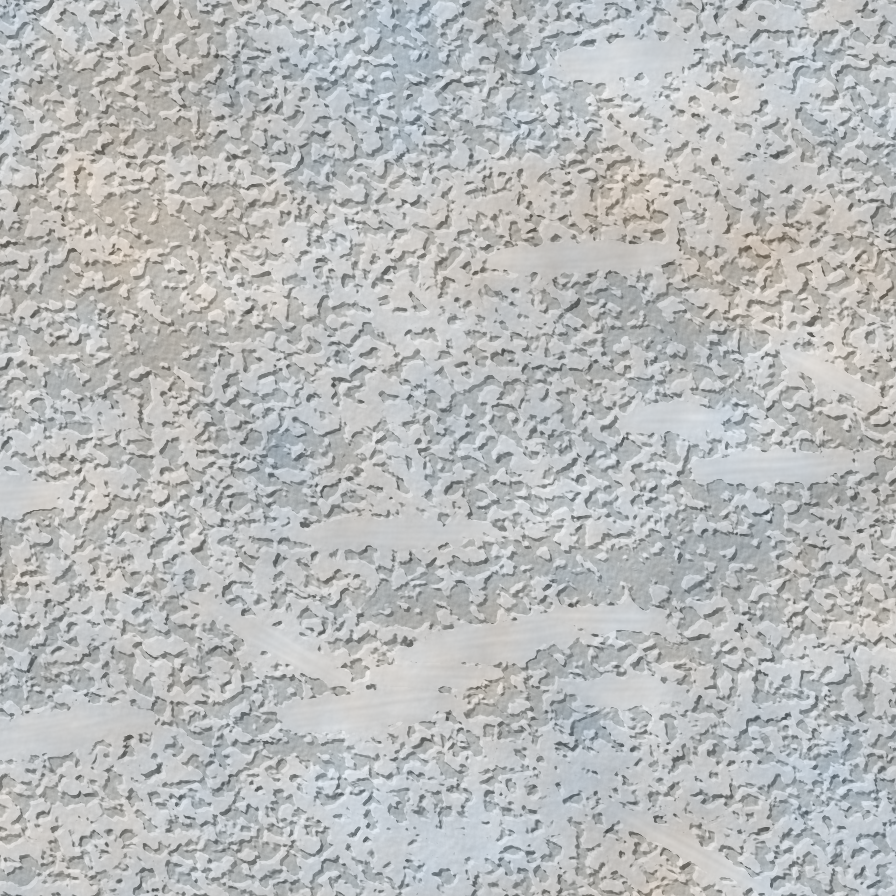
Give the GLSL for this texture, as a Shadertoy shader.

```glsl
#define PIT_SCALE 66.0
#define EDGE_WIDTH 0.10
#define COVERAGE 0.01
#define SHADOW_LENGTH 0.0046
#define SHADOW_DEPTH 0.23
#define RIM_LIGHT 0.065
#define STREAKS 15
#define PLATEAU_COLOR vec3(0.787, 0.793, 0.796)
#define PIT_COLOR vec3(0.682, 0.692, 0.690)
#define TINT vec3(0.065, 0.0, -0.065)

const vec2 TO_LIGHT = vec2(-0.6, 0.8);

vec2 hash2(vec2 p) {
    vec3 q = fract(p.xyx * vec3(0.1031, 0.1030, 0.0973));
    q += dot(q, q.yzx + 33.33);
    return fract((q.xx + q.yz) * q.zy);
}

float corner(vec2 cell, vec2 offset) {
    return dot(hash2(cell) * 2.0 - 1.0, offset);
}

// Gradient noise, roughly -0.6 to 0.6
float noise(vec2 p) {
    p += 57.0;
    vec2 i = floor(p), f = fract(p);
    vec2 u = f * f * f * (f * (f * 6.0 - 15.0) + 10.0);
    vec2 e = vec2(1.0, 0.0);
    float low = mix(corner(i, f), corner(i + e, f - e), u.x);
    float high = mix(corner(i + e.yx, f - e.yx), corner(i + 1.0, f - 1.0), u.x);
    return mix(low, high, u.y);
}

float fbm(vec2 p) {
    float sum = 0.0, amp = 1.0;
    for (int i = 0; i < 3; i++) {
        sum += amp * noise(p);
        p = mat2(1.6, 1.2, -1.2, 1.6) * p + 13.7;
        amp *= 0.5;
    }
    return sum;
}

// Trowelled smears: x is the mask, y the scratches inside it
vec2 streaks(vec2 p) {
    vec2 result = vec2(0.0);
    float ragged = 0.5 * fbm(p * vec2(22.0, 40.0));
    for (int i = 0; i < STREAKS; i++) {
        vec2 id = vec2(float(i) * 3.0 + 5.0, 19.0);
        vec2 center = hash2(id), shape = hash2(id + 71.0);
        float angle = shape.x < 0.3 ? -0.5 : 0.3 * shape.x - 0.12;
        float c = cos(angle), s = sin(angle);
        vec2 q = mat2(c, -s, s, c) * (p - center);
        vec2 size = vec2(0.055 + 0.06 * shape.y, 0.011 + 0.012 * shape.x);
        float mask = 1.0 - smoothstep(0.6, 1.25, length(q / size) + ragged);
        float scratch = noise(vec2(q.x * 14.0, q.y * 170.0) + id);
        result = mask > result.x ? vec2(mask, mask * scratch) : result;
    }
    return result;
}

// Flat-topped plaster skin broken by pits
float skin(vec2 p, float bias) {
    vec2 warp = vec2(noise(p * 45.0), noise(p * 45.0 + 31.0));
    float field = fbm((p + 0.007 * warp) * PIT_SCALE * vec2(0.9, 1.05));
    return smoothstep(-EDGE_WIDTH, EDGE_WIDTH, field + bias);
}

void mainImage(out vec4 fragColor, in vec2 fragCoord) {
    vec2 p = fragCoord / iResolution.y;

    // Broad patches and horizontal bands decide where the skin survives
    float patches = fbm(p * vec2(3.0, 4.5) + 8.0);
    float bands = fbm(p * vec2(8.0, 23.0) + 41.0);
    vec2 smear = streaks(p);
    float bias = COVERAGE + 0.35 * patches + 0.38 * bands + 0.85 * smear.x;

    // Relief lit from the upper left
    float reach = SHADOW_LENGTH * (1.0 + 0.9 * noise(p * 48.0 + 3.0));
    float height = skin(p, bias);
    float drop = skin(p + TO_LIGHT * reach, bias) - height;
    float shadow = max(drop, 0.0) * (1.0 + 1.1 * noise(p * 38.0 + 90.0));
    float rim = max(-drop, 0.0);

    // Fine surface roughness, calmer on the smears
    float grain = fbm(p * 125.0 + 17.0);
    float bump = grain - fbm((p + TO_LIGHT * 0.003) * 125.0 + 17.0);
    float rough = mix(1.0, 0.35, height) * (1.0 - 0.7 * smear.x);

    vec3 color = mix(PIT_COLOR, PLATEAU_COLOR, height);
    color += RIM_LIGHT * rim - SHADOW_DEPTH * shadow;
    color += 0.075 * rough * bump + 0.035 * grain * (1.0 - 0.6 * smear.x);
    color += 0.05 * smear.y + 0.012 * smear.x;

    // Cloudy tone with cool and warm stains
    color += 0.09 * fbm(p * vec2(4.0, 5.0) + 63.0) + 0.05 * fbm(p * 17.0 + 29.0);
    color += TINT * (fbm(p * 3.5 + 77.0) + 0.35 * noise(p * 24.0 + 11.0));

    fragColor = vec4(clamp(color, 0.0, 1.0), 1.0);
}
```
